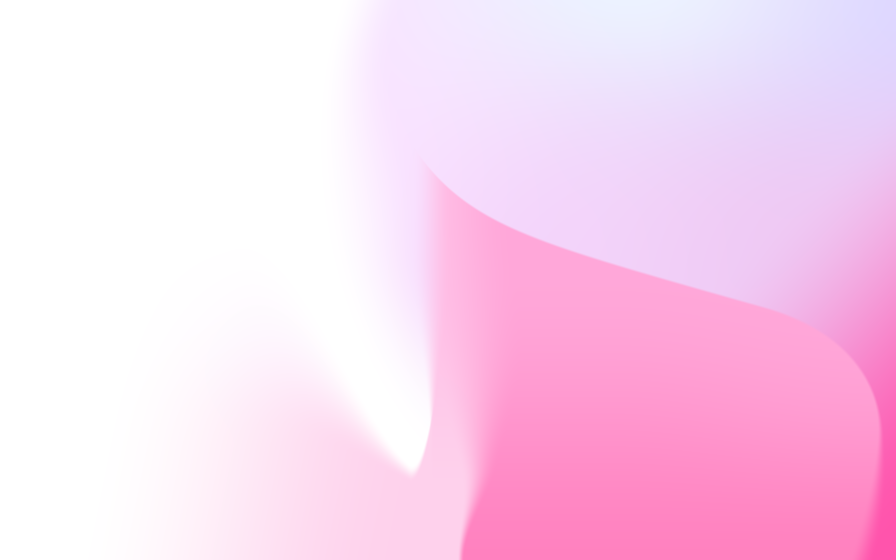
Give the GLSL for this background, as a WebGL 1 fragment shader.

```glsl
precision highp float;
// Soft folded silk: a pink sheet under a lilac sky, fading to white on the left.

uniform vec2 u_resolution;

#define EDGE 0.003         // half width of a crisp edge
#define CORNER 0.175       // rounding of the sheet's right shoulder
#define FOLD_X 0.771       // left border of the sheet
#define PINK_LOW vec3(1.0, 0.50, 0.745)
#define PINK_HIGH vec3(1.0, 0.655, 0.85)
#define HOT_PINK vec3(1.0, 0.33, 0.675)
#define PALE_LILAC vec3(0.98, 0.885, 1.0)
#define LILAC vec3(0.955, 0.83, 0.982)
#define ORCHID vec3(0.935, 0.785, 0.955)
#define ICE_BLUE vec3(0.925, 0.955, 1.0)
#define BLUSH vec3(0.995, 0.82, 0.925)

// 0 to 1 ramp across a border, w being its half width
float ramp(float d, float w) {
  return smoothstep(-w, w, d);
}

float smoothMax(float a, float b, float k) {
  float h = max(k - abs(a - b), 0.0);
  return max(a, b) + h * h / (4.0 * k);
}

// Lilac field with a cool top and a hot lower right corner
vec3 skyColor(vec2 p) {
  float depth = smoothstep(0.65, 1.05, p.x + 0.4 * (0.7 - p.y));
  vec3 c = mix(PALE_LILAC, LILAC, depth);
  c = mix(c, ORCHID, smoothstep(0.95, 1.45, p.x));
  float violet = smoothstep(0.9, 1.6, p.x) * smoothstep(0.6, 1.0, p.y);
  c = mix(c, vec3(0.86, 0.82, 1.0), violet);
  vec2 q = (p - vec2(1.13, 1.05)) / vec2(0.37, 0.25);
  c = mix(c, ICE_BLUE, exp(-dot(q, q)));
  float heat = 1.0 - smoothstep(0.05, 0.85, p.y + 1.1 * (1.6 - p.x));
  return mix(c, HOT_PINK, heat);
}

// Opacity of the lilac field along its curved, misty left side
float skyMask(vec2 p) {
  float bend = p.y - 0.73;
  float left = 0.56 + 0.6 * bend * bend;
  float mist = mix(0.2, 0.12, smoothstep(0.6, 0.95, p.y));
  float fade = max(smoothstep(0.1, 0.55, p.y), smoothstep(0.8, 0.9, p.x));
  return smoothstep(left, left + mist, p.x) * fade;
}

// Blush hill at the lower left, wrapping the rounded tip of the white tongue
float hillMask(vec2 p) {
  float crest = 0.43 - 0.30 * smoothstep(0.42, 0.80, p.x);
  float rise = clamp(p.x - 0.73, 0.0, 0.045);
  crest += 70.0 * rise * rise;
  float blur = mix(0.18, 0.012, smoothstep(0.42, 0.76, p.x));
  float start = 0.12 + 0.2 * p.y;
  float side = smoothstep(start, start + 0.6, p.x);
  return ramp(crest - p.y, blur) * side * (1.0 - smoothstep(0.9, 1.0, p.x));
}

// Approximate signed distance to the sheet's top and right outline
float sheetOutline(vec2 p) {
  float top = 0.506 - 0.28 * (p.x - 1.167) + 0.088 * exp((0.76 - p.x) / 0.09);
  float bow = p.y - 0.229;
  float right = 1.573 - 0.66 * bow * bow;
  return smoothMax(p.y - top, p.x - right, CORNER);
}

float sheetMask(vec2 p) {
  float outlineBlur = mix(0.022, EDGE, smoothstep(0.0, 0.3, p.y));
  float leftBlur = mix(EDGE, 0.035, smoothstep(0.2, 0.55, p.y));
  leftBlur += 0.03 * (1.0 - smoothstep(0.04, 0.14, p.y));
  return ramp(-sheetOutline(p), outlineBlur) * ramp(p.x - FOLD_X, leftBlur);
}

// Saturated sheet with a pale fold down its left side
vec3 sheetColor(vec2 p) {
  float lift = 0.06 * smoothstep(1.1, 1.55, p.x) * smoothstep(0.0, 0.3, p.y);
  vec3 pink = mix(PINK_LOW, PINK_HIGH, smoothstep(-0.06, 0.52, p.y + lift));
  vec3 fold = mix(BLUSH, vec3(1.0, 0.755, 0.905), smoothstep(0.1, 0.5, p.y));
  float crease = 0.855 - 0.032 * (1.0 - smoothstep(0.0, 0.17, p.y))
               - 0.025 * smoothstep(0.3, 0.65, p.y);
  float blur = mix(0.006, 0.085, smoothstep(0.0, 0.42, p.y));
  return mix(fold, pink, ramp(p.x - crease, blur));
}

void main() {
  // Height is 1; width is stretched to the 1.6 layout
  vec2 p = gl_FragCoord.xy / u_resolution * vec2(1.6, 1.0);

  vec3 color = mix(vec3(1.0), skyColor(p), skyMask(p));
  vec3 hill = mix(BLUSH, vec3(0.985, 0.87, 0.985), smoothstep(0.2, 0.45, p.y));
  color = mix(color, hill, hillMask(p));
  color = mix(color, sheetColor(p), sheetMask(p));

  gl_FragColor = vec4(color, 1.0);
}
```
